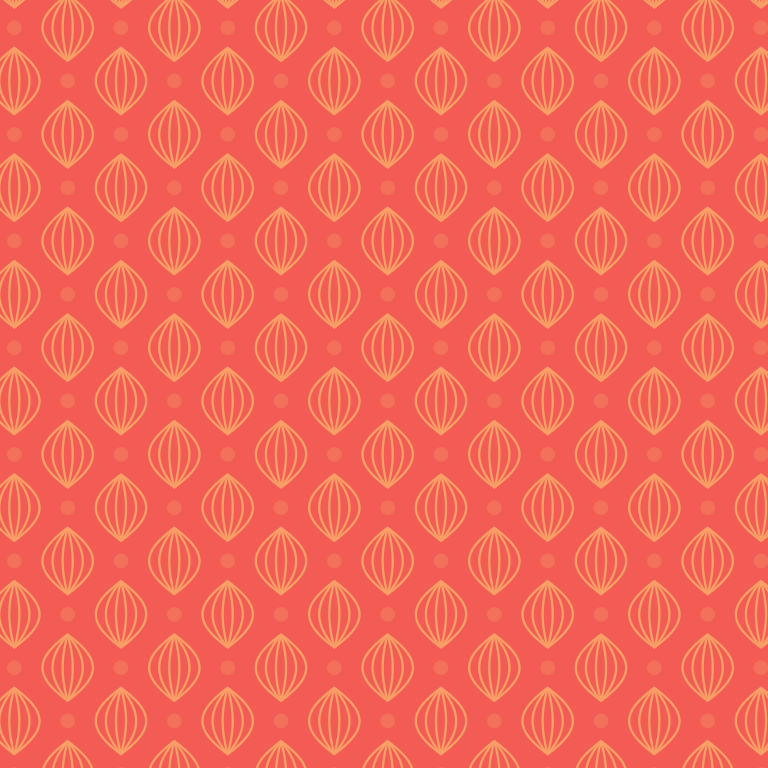
Reproduce this pattern procedurally as a WebGL 2 fragment shader.

```glsl
#version 300 es
precision highp float;
// Ribbed, lemon-shaped pods on a staggered grid, with a faint dot in each gap.
// Each rib is a scaled copy of one profile curve; a few Newton steps find the
// distance to it, and folding the plane into one cell repeats the motif.

#define REPEATS 7.2                  // cells across and up the canvas
#define PHASE vec2(0.1344, 0.4406)   // position of one pod, in cells
#define POD_HALF vec2(0.236, 0.311)  // half width and half height of a pod
#define TAPER 0.12                   // how much the tips are drawn in
#define LINE_WIDTH 0.0215
#define DOT_RADIUS 0.068
#define GROUND_COLOR vec3(0.953, 0.360, 0.330)
#define DOT_COLOR vec3(0.953, 0.440, 0.352)
#define LINE_COLOR vec3(0.975, 0.625, 0.400)

uniform vec2 u_resolution;
out vec4 fragColor;

// Offset from the nearest point of the unit lattice
vec2 wrapCell(vec2 p) {
    return p - floor(p + 0.5);
}

// Half width of the pod at height y (x) and its slope (y)
vec2 podProfile(float y) {
    float t = y / POD_HALF.y;
    float t2 = t * t;
    float width = (1.0 - t2) * (1.0 - TAPER * t2);
    float slope = -2.0 * t * (1.0 + TAPER - 2.0 * TAPER * t2);
    return POD_HALF.x * vec2(width, slope / POD_HALF.y);
}

// Distance to one rib, the profile scaled sideways
float ribDistance(vec2 p, float scale) {
    float y = min(p.y, POD_HALF.y);
    for (int i = 0; i < 3; i++) {
        vec2 curve = scale * podProfile(y);
        float pull = (p.x - curve.x) * curve.y + p.y - y;
        y = clamp(y + pull / (1.0 + curve.y * curve.y), 0.0, POD_HALF.y);
    }
    return length(p - vec2(scale * podProfile(y).x, y));
}

// Distance to the six ribs, using the mirror symmetry of the pod
float podDistance(vec2 p) {
    p = abs(p);
    float d = 1e3;
    for (int i = 0; i < 3; i++) {
        d = min(d, ribDistance(p, 0.2 + 0.4 * float(i)));
    }
    return d;
}

float coverage(float d, float pixel) {
    return clamp(0.5 - d / pixel, 0.0, 1.0);
}

void main() {
    float unit = min(u_resolution.x, u_resolution.y);
    float pixel = REPEATS / unit;
    vec2 p = gl_FragCoord.xy * pixel - PHASE;

    // Two interleaved lattices each of pods and dots
    float pods = 1e3;
    float dots = 1e3;
    for (int i = 0; i < 2; i++) {
        float shift = 0.5 * float(i);
        pods = min(pods, podDistance(wrapCell(p - shift)));
        dots = min(dots, length(wrapCell(p - vec2(shift, 0.5 - shift))));
    }

    vec3 color = mix(GROUND_COLOR, DOT_COLOR, coverage(dots - DOT_RADIUS, pixel));
    color = mix(color, LINE_COLOR, coverage(pods - 0.5 * LINE_WIDTH, pixel));
    fragColor = vec4(color, 1.0);
}
```
